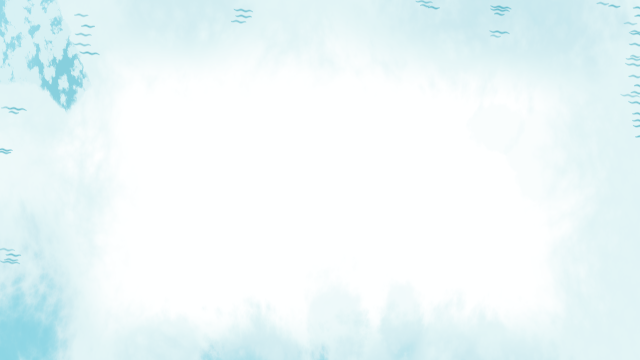
A Shadertoy shader for this background:

```glsl
const vec3 PAPER = vec3(0.995, 1.0, 1.0);
const vec3 MIST = vec3(0.89, 0.96, 0.965);
const vec3 AQUA = vec3(0.81, 0.92, 0.94);
const vec3 TEAL = vec3(0.53, 0.83, 0.89);
const vec3 INK = vec3(0.27, 0.68, 0.76);

vec2 hash2(vec2 p) {
    vec3 q = fract(p.xyx * vec3(0.1031, 0.1030, 0.0973));
    q += dot(q, q.yzx + 33.33);
    return fract((q.xx + q.yz) * q.zy);
}

// Distance to the nearest scattered cell point
float cellular(vec2 p) {
    vec2 cell = floor(p), f = fract(p);
    float nearest = 2.0;
    for (int y = -1; y <= 1; y++)
    for (int x = -1; x <= 1; x++) {
        vec2 o = vec2(x, y);
        vec2 d = o + hash2(cell + o + 40.0) - f;
        nearest = min(nearest, dot(d, d));
    }
    return sqrt(nearest);
}

// Octaves of cellular noise, centred near zero
float cellLayers(vec2 p) {
    float sum = 0.0, amp = 0.5;
    for (int i = 0; i < 4; i++) {
        sum += amp * (cellular(p) - 0.46);
        p = mat2(1.6, 1.2, -1.2, 1.6) * p + 7.3;
        amp *= 0.55;
    }
    return sum;
}

vec2 sineWarp(vec2 p, float amount) {
    return p + amount * vec2(sin(p.y * 13.0 + 2.0 * sin(p.x * 7.0)),
                             sin(p.x * 11.0 + 2.0 * sin(p.y * 9.0)));
}

float roundBox(vec2 p, vec2 halfSize, float radius) {
    vec2 d = abs(p) - halfSize + radius;
    return length(max(d, 0.0)) + min(max(d.x, d.y), 0.0) - radius;
}

// Ragged elliptical stain; soft sets the width of its falloff
float stain(vec2 p, vec2 centre, vec2 radius, float rag, float soft) {
    return smoothstep(1.0, 1.0 - soft, length((p - centre) / radius) + rag);
}

// Tapered, slightly wavy horizontal dash
float dash(vec2 q, float len, float thick, float aa) {
    float taper = 1.0 - q.x * q.x / (len * len);
    float d = abs(q.y + 0.1 * q.x + 0.0015 * sin(q.x * 260.0)) - thick * taper;
    return smoothstep(aa, -aa, d) * smoothstep(0.0, 0.3, taper);
}

float dashGroup(vec2 p, vec2 centre, vec2 spread, int count, float seed, float aa) {
    float ink = 0.0;
    for (int i = 0; i < count; i++) {
        vec2 r = hash2(vec2(float(i) * 3.7 + 1.0, seed));
        float row = (float(i) + r.y) / float(count) * 2.0 - 1.0;
        vec2 at = centre + spread * vec2(r.x * 2.0 - 1.0, row);
        ink = max(ink, dash(p - at, mix(0.014, 0.032, r.y), 0.0024, aa) * mix(0.5, 0.95, r.x));
    }
    return ink;
}

vec3 washColour(float d) {
    vec3 c = mix(PAPER, MIST, clamp(d / 0.33, 0.0, 1.0));
    c = mix(c, AQUA, clamp((d - 0.33) / 0.27, 0.0, 1.0));
    return mix(c, TEAL, clamp((d - 0.6) / 0.4, 0.0, 1.0));
}

void mainImage(out vec4 fragColor, in vec2 fragCoord) {
    vec2 p = fragCoord / iResolution.y;
    float right = iResolution.x / iResolution.y;
    float aa = 1.2 / iResolution.y;
    float rag = cellLayers(sineWarp(p, 0.025) * vec2(7.0, 4.5));
    float grain = cellLayers(sineWarp(p, 0.01) * vec2(26.0, 17.0));
    float torn = 0.9 * rag + 0.5 * grain;

    // Pale frame around the open centre
    float edge = roundBox(p - vec2(0.915, 0.445), vec2(0.565, 0.325), 0.16);
    float wash = 0.34 * smoothstep(-0.02, 0.21, edge + 0.22 * rag + 0.07 * grain);
    wash -= 0.13 * stain(p, vec2(0.03, 0.52), vec2(0.3, 0.2), torn, 0.9);

    // Deeper pools along the borders
    wash += 0.62 * stain(p, vec2(0.0, 0.0), vec2(0.28, 0.46), torn, 0.9);
    wash += 0.50 * stain(p, vec2(0.71, -0.02), vec2(0.22, 0.17), torn, 0.7);
    wash += 0.24 * stain(p, vec2(0.46, 0.03), vec2(0.17, 0.11), torn, 0.5);
    wash += 0.20 * stain(p, vec2(0.93, 0.08), vec2(0.10, 0.18), torn, 0.5);
    wash += 0.15 * stain(p, vec2(1.12, 0.10), vec2(0.07, 0.14), torn, 0.4);
    wash += 0.33 * stain(p, vec2(1.23, -0.01), vec2(0.36, 0.18), torn, 0.6);
    wash += 0.28 * stain(p, vec2(1.38, 0.94), vec2(0.42, 0.23), torn, 0.7);
    wash += 0.20 * stain(p, vec2(0.52, 0.97), vec2(0.24, 0.20), torn, 0.7);
    wash += 0.06 * stain(p, vec2(1.38, 0.65), vec2(0.07, 0.07), torn, 0.2);
    wash += 0.06 * stain(p, vec2(1.51, 0.56), vec2(0.09, 0.13), torn, 0.2);
    wash += 0.06 * grain * smoothstep(0.0, 0.3, wash);
    vec3 colour = washColour(max(wash, 0.0));

    // Speckled dry-brush patch at upper left
    float side = p.x - 0.155 - 0.38 * (1.0 - p.y);
    float base = 0.77 - 0.9 * max(p.x - 0.1, 0.0) - p.y;
    float tip = 0.75 * (p.x - 0.20) - 0.6 * (p.y - 0.71);
    float patchEdge = max(max(side, base), tip) + 0.05 * grain;
    float body = smoothstep(0.008, -0.008, patchEdge);
    float dense = stain(p, vec2(0.18, 0.79), vec2(0.13, 0.22), 0.0, 0.8);
    float speckle = smoothstep(-0.08, 0.09, grain + 0.5 * rag + 0.12 * dense - 0.01);
    colour = mix(colour, mix(TEAL, INK, 0.35 * dense), body * (0.12 + 0.68 * speckle));

    // Fine dashes scattered near the borders
    float ink = dashGroup(p, vec2(0.235, 0.90), vec2(0.02, 0.075), 5, 1.0, aa);
    ink = max(ink, dashGroup(p, vec2(0.035, 0.695), vec2(0.015, 0.008), 3, 2.0, aa));
    ink = max(ink, dashGroup(p, vec2(0.005, 0.58), vec2(0.01, 0.006), 2, 3.0, aa));
    ink = max(ink, dashGroup(p, vec2(0.03, 0.285), vec2(0.015, 0.025), 4, 4.0, aa));
    ink = max(ink, dashGroup(p, vec2(0.665, 0.953), vec2(0.025, 0.02), 3, 5.0, aa));
    ink = max(ink, dashGroup(p, vec2(1.18, 0.987), vec2(0.03, 0.01), 3, 6.0, aa));
    ink = max(ink, dashGroup(p, vec2(1.38, 0.973), vec2(0.012, 0.013), 4, 7.0, aa));
    ink = max(ink, dashGroup(p, vec2(1.383, 0.905), vec2(0.008, 0.006), 2, 8.0, aa));
    ink = max(ink, dashGroup(p, vec2(right - 0.09, 0.988), vec2(0.03, 0.007), 2, 9.0, aa));
    ink = max(ink, dashGroup(p, vec2(right - 0.01, 0.80), vec2(0.018, 0.19), 18, 10.0, aa));
    fragColor = vec4(mix(colour, INK, 0.85 * ink), 1.0);
}
```
